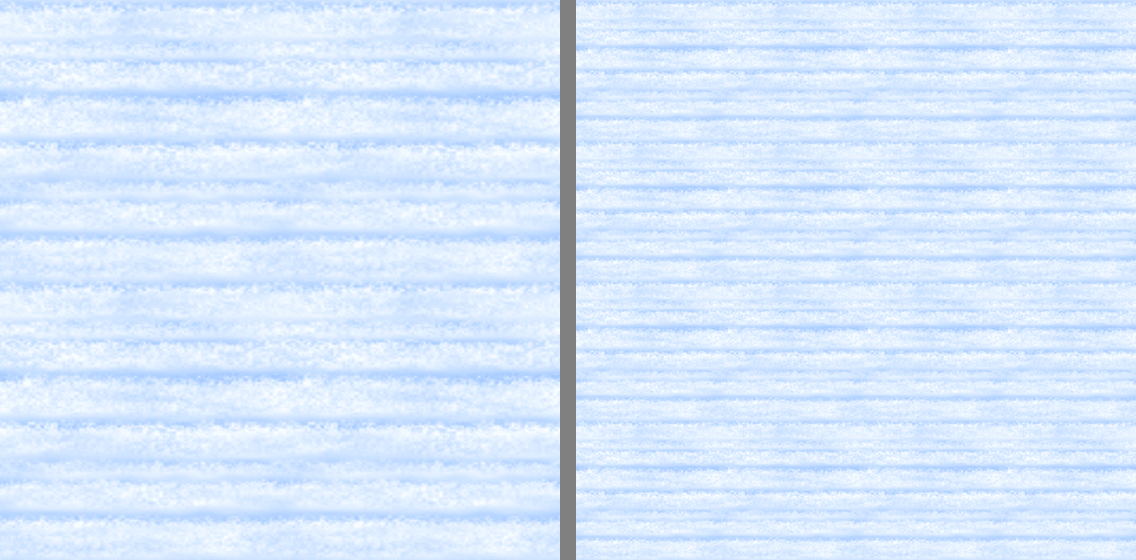
Left: one tile. Right: repeated 2 by 2.
This texture is drawn by a Shadertoy shader. Its source:

```glsl
// Pale blue watercolour stripes: soft horizontal bands on a streaky, grainy wash.
// Wrapped value noise frays the bands and mottles the paper; one tone value
// then picks the colour between deep blue and near white. Repeats 2 x 2.

const vec3 DEEP_BLUE = vec3(0.66, 0.80, 1.00);
const vec3 NEAR_WHITE = vec3(0.97, 0.99, 1.00);
const float REPEATS = 2.0;
const int BANDS = 6;

float hash(ivec2 cell, int seed) {
    uint h = uint(cell.x) * 374761393u + uint(cell.y) * 668265263u + uint(seed) * 974711u;
    h = (h ^ (h >> 15)) * 2246822519u;
    h = (h ^ (h >> 13)) * 3266489917u;
    return float((h ^ (h >> 16)) & 65535u) / 65535.0;
}

// Value noise centred on zero, with a whole number of cells per tile
float wrapNoise(vec2 p, ivec2 cells, int seed) {
    vec2 q = p * vec2(cells);
    vec2 f = fract(q);
    ivec2 a = ivec2(floor(q)) % cells;
    ivec2 b = (a + 1) % cells;
    f = f * f * (3.0 - 2.0 * f);
    float low = mix(hash(a, seed), hash(ivec2(b.x, a.y), seed), f.x);
    float high = mix(hash(ivec2(a.x, b.y), seed), hash(b, seed), f.x);
    return mix(low, high, f.y) - 0.5;
}

// Soft line at a given height, wrapping around the tile
float softBand(float y, float centre, float halfWidth) {
    float d = y - centre;
    d = (d - round(d)) / halfWidth;
    return exp(-d * d);
}

// Every third band splits into a pair of thin, weak ones
float bandInk(vec2 p, float y) {
    float ink = 0.0;
    for (int i = 0; i < BANDS; i++) {
        float centre = (float(i) + 0.05) / float(BANDS);
        float flow = 1.0 + 0.7 * wrapNoise(p, ivec2(4, 3), 20 + i);
        if (i % 3 == 1) {
            float broken = 1.0 + 1.1 * wrapNoise(p, ivec2(5, 4), 40 + i);
            ink += 0.75 * flow * softBand(y, centre + 0.041, 0.015);
            ink += 0.50 * broken * softBand(y, centre - 0.028, 0.015);
        } else {
            ink += flow * softBand(y, centre, 0.021);
            ink -= 0.22 * softBand(y, centre + 0.037, 0.014);
        }
    }
    return ink;
}

void mainImage(out vec4 fragColor, in vec2 fragCoord) {
    vec2 p = fract(fragCoord / iResolution.xy * REPEATS);

    // Paper grain and long horizontal streaks
    float grain = wrapNoise(p, ivec2(66, 84), 1);
    float fineGrain = wrapNoise(p, ivec2(118, 136), 2);
    float streak = wrapNoise(p, ivec2(4, 24), 3);
    float thinStreak = wrapNoise(p, ivec2(11, 54), 4);
    float roughness = 1.0 + 1.1 * wrapNoise(p, ivec2(5, 14), 5);

    // Height from the top, with a slow sway and frayed edges
    float sway = 0.010 * wrapNoise(p, ivec2(3, 2), 6);
    float fray = 0.016 * grain + 0.012 * fineGrain;
    float y = 1.0 - p.y + sway + fray;

    float tone = 0.70 - 0.43 * bandInk(p, y);
    tone += 0.28 * streak + 0.24 * thinStreak;
    tone += roughness * (0.28 * grain + 0.22 * fineGrain);

    fragColor = vec4(mix(DEEP_BLUE, NEAR_WHITE, clamp(tone, 0.0, 1.0)), 1.0);
}
```
